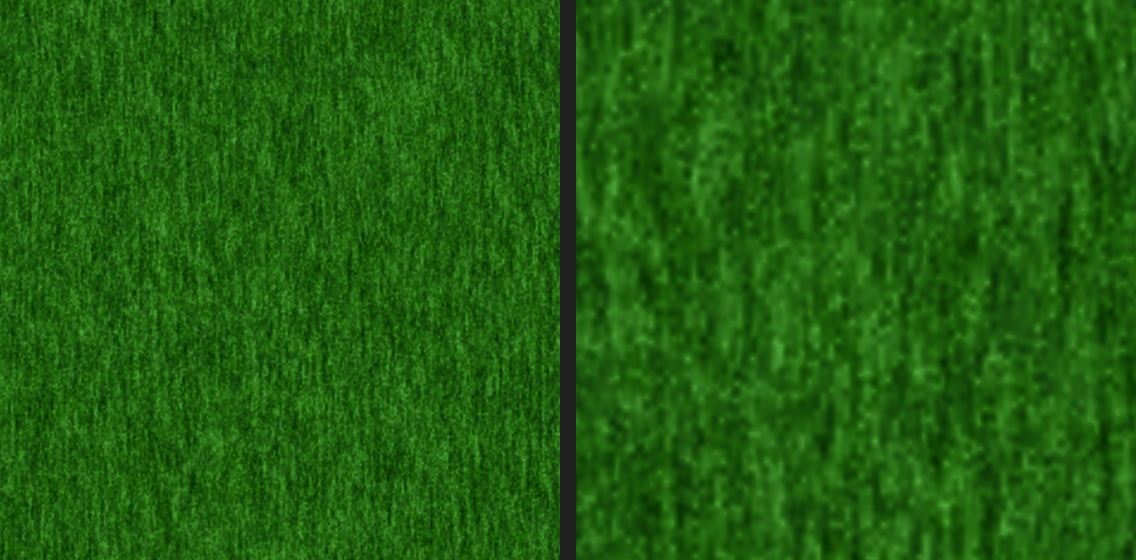
Left, the full canvas; right, a detail of the centre.
This texture is drawn by a WebGL 2 fragment shader. Its source:

```glsl
#version 300 es
precision highp float;

uniform vec2 u_resolution;
out vec4 fragColor;

const vec3 SHADE_GREEN = vec3(0.06, 0.25, 0.02);
const vec3 BLADE_GREEN = vec3(0.122, 0.383, 0.048);
const vec3 TIP_GREEN = vec3(0.22, 0.53, 0.14);

float hash(vec2 p) {
    return fract(sin(dot(p, vec2(127.1, 311.7))) * 43758.5453);
}

// Smooth random values along one vertical strand
float strand(float column, float y, float seed) {
    float shifted = y + 7.0 * hash(vec2(column, seed));
    float cell = floor(shifted);
    float t = smoothstep(0.0, 1.0, shifted - cell);
    vec2 key = vec2(column + seed * 17.0, cell);
    return mix(hash(key), hash(key + vec2(0.0, 1.0)), t);
}

// Neighbouring strands blended sideways, centred on zero
float fibreNoise(vec2 uv, vec2 cells, float seed) {
    vec2 p = uv * cells;
    float column = floor(p.x);
    float t = smoothstep(0.0, 1.0, p.x - column);
    return mix(strand(column, p.y, seed), strand(column + 1.0, p.y, seed), t) - 0.5;
}

vec3 grassColor(float tone) {
    vec3 lower = mix(BLADE_GREEN, SHADE_GREEN, clamp(-tone, 0.0, 1.5));
    vec3 upper = mix(BLADE_GREEN, TIP_GREEN, clamp(tone, 0.0, 1.7));
    return tone < 0.0 ? lower : upper;
}

void main() {
    vec2 uv = gl_FragCoord.xy / min(u_resolution.x, u_resolution.y);

    // Slight lean of the blades
    uv.x += 0.004 * fibreNoise(uv, vec2(14.0, 18.0), 1.0);

    // Grain, blades and broad clumps
    float grain = fibreNoise(uv, vec2(235.0, 200.0), 2.0);
    float blades = fibreNoise(uv, vec2(225.0, 70.0), 3.0);
    float longBlades = fibreNoise(uv, vec2(170.0, 28.0), 4.0);
    float clumps = fibreNoise(uv, vec2(34.0, 16.0), 5.0);
    float tone = 1.35 * grain + 1.0 * blades + 1.2 * longBlades + 0.5 * clumps;

    // Sparse bright tips
    tone += 0.35 * smoothstep(0.3, 0.48, grain) - 0.03;

    vec3 color = grassColor(tone);

    // Faint cool tint in scattered patches
    float tint = fibreNoise(uv, vec2(60.0, 45.0), 6.0);
    color += vec3(0.012, 0.0, 0.03) * tint;

    fragColor = vec4(clamp(color, 0.0, 1.0), 1.0);
}
```
